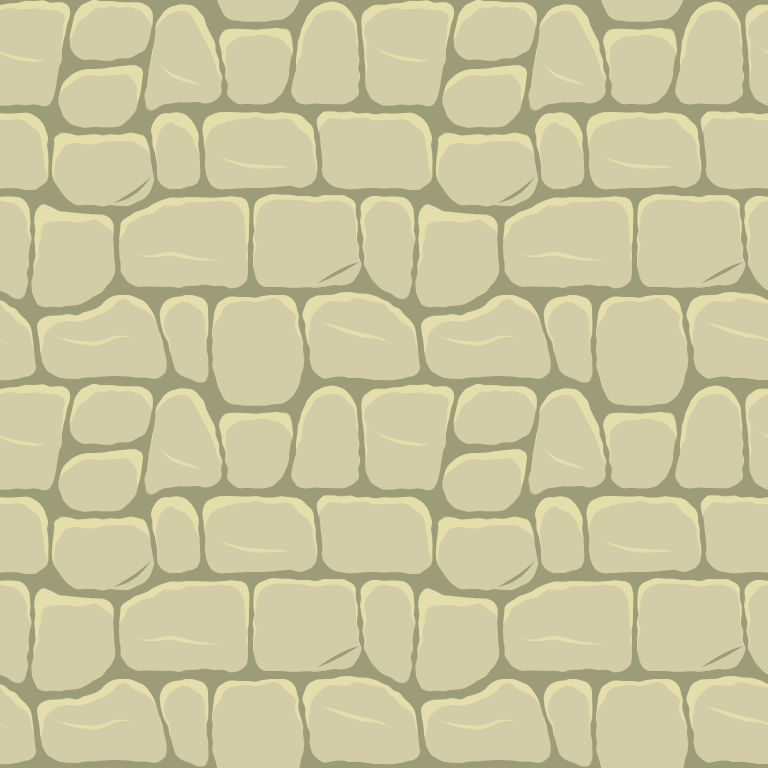
This texture is drawn by a Shadertoy shader. Its source:

```glsl
// Dry stone wall: courses of rounded, top-lit stones in olive mortar, tiling seamlessly.

#define REPEATS 2.0      // whole tiles across and down
#define BED_GAP 0.011    // half width of mortar between courses
#define JOINT_GAP 0.0065 // half width of mortar between neighbours
#define TOP_LIGHT 0.017  // thickness of the lit upper edge
#define SIDE_LIGHT 0.020 // thickness of the lit sides
#define WOBBLE 0.014     // hand-drawn waviness of the outlines
#define CHIPS 0.006      // small nicks along the edges
#define SPLIT 0.163      // height at which the first stone is halved
#define MORTAR vec3(0.61, 0.61, 0.47)
#define STONE vec3(0.825, 0.802, 0.652)
#define LIGHT vec3(0.895, 0.87, 0.67)

// Bed joints, measured downwards in tiles: height, sag, sag centre, sag width.
const vec4 BEDS[4] = vec4[4](
    vec4(-0.006, 0.075, 0.664, 0.130), vec4(0.281, 0.062, 0.265, 0.125),
    vec4(0.500, 0.050, 0.255, 0.140), vec4(0.757, 0.052, 0.143, 0.120));

// Upright joints: x at the top and at the bottom of their course.
const vec2 JOINTS[17] = vec2[17](
    vec2(0.201, 0.143), vec2(0.415, 0.365), vec2(0.547, 0.596), vec2(0.792, 0.740), vec2(0.932, 0.948),
    vec2(0.133, 0.135), vec2(0.383, 0.409), vec2(0.518, 0.536), vec2(0.815, 0.841),
    vec2(0.088, 0.075), vec2(0.305, 0.305), vec2(0.660, 0.648), vec2(0.924, 0.948),
    vec2(0.083, 0.109), vec2(0.396, 0.450), vec2(0.542, 0.544), vec2(0.781, 0.805));
const int FIRST[5] = int[5](0, 5, 9, 13, 17);

float hash(vec2 p) {
    vec3 q = fract(p.xyx * 0.1031);
    q += dot(q, q.yzx + 33.33);
    return fract((q.x + q.y) * q.z);
}

// Value noise in -0.5..0.5 that wraps once per tile.
float noise(vec2 p, float cells, float seed) {
    vec2 i = floor(p * cells), f = fract(p * cells);
    f = f * f * (3.0 - 2.0 * f);
    vec2 a = mod(i, cells) + seed, b = mod(i + 1.0, cells) + seed;
    return mix(mix(hash(a), hash(vec2(b.x, a.y)), f.x),
               mix(hash(vec2(a.x, b.y)), hash(b), f.x), f.y) - 0.5;
}

// Copy of a periodic coordinate lying closest to a centre.
float nearest(float v, float centre) { return fract(v - centre + 0.5) - 0.5 + centre; }

float bed(int i, float x) {
    vec4 b = BEDS[i % 4];
    float z = (nearest(x, b.z) - b.z) / b.w;
    return b.x + b.y * exp(-z * z * z * z) + float(i / 4);
}

// Signed distance to a bed, corrected for its slope.
float bedDistance(int i, vec2 p) {
    float slope = (bed(i, p.x + 0.005) - bed(i, p.x - 0.005)) / 0.01;
    return (bed(i, p.x) - p.y) * inversesqrt(1.0 + slope * slope);
}

// Joins horizontal and vertical edge distances with a round corner.
float rounded(float across, float down, float radius) {
    vec2 m = vec2(across, down) + radius;
    return length(max(m, 0.0)) + min(max(m.x, m.y), 0.0) - radius;
}

float cover(float d, float pixel) { return clamp(0.5 - d / pixel, 0.0, 1.0); }

void mainImage(out vec4 fragColor, in vec2 fragCoord) {
    vec2 uv = fragCoord / iResolution.xy;
    vec2 tile = fract(vec2(uv.x, 1.0 - uv.y) * REPEATS);
    float pixel = REPEATS / min(iResolution.x, iResolution.y);
    vec2 p = tile + WOBBLE * vec2(noise(tile, 11.0, 3.0), noise(tile, 11.0, 47.0));
    float chips = CHIPS * noise(tile, 45.0, 90.0);
    float ragged = 0.012 * noise(tile, 28.0, 150.0) + 0.010 * noise(tile, 9.0, 210.0);
    vec3 color = MORTAR;

    for (int c = 0; c < 4; c++) {
        float courseTop = BEDS[c].x;
        float courseEnd = BEDS[(c + 1) % 4].x + float((c + 1) / 4);
        float y = nearest(p.y, 0.5 * (courseTop + courseEnd));
        float t = (y - courseTop) / (courseEnd - courseTop);

        for (int j = FIRST[c]; j < FIRST[c + 1]; j++) {
            // Distances to the four edges, negative inside
            vec2 a = JOINTS[j];
            vec2 b = j + 1 < FIRST[c + 1] ? JOINTS[j + 1] : JOINTS[FIRST[c]] + 1.0;
            float centre = 0.25 * (a.x + a.y + b.x + b.y);
            float x = nearest(p.x, centre);
            float left = mix(a.x, a.y, t) - x + JOINT_GAP;
            float right = x - mix(b.x, b.y, t) + JOINT_GAP;
            float upper = bedDistance(c, vec2(x, y));
            float lower = -bedDistance(c + 1, vec2(x, y));
            float id = float(j);
            if (j == 0) {
                if (y < SPLIT) lower = max(lower, y - SPLIT);
                else { upper = max(upper, SPLIT - y); id = 17.0; }
            }
            upper += BED_GAP;
            lower += BED_GAP;
            float depth = upper / (upper + lower);

            // Outline, and the face left after the lit rim is taken off
            vec2 corner = vec2(step(left, right), step(upper, lower));
            float radius = mix(0.028, 0.062, hash(vec2(id + 5.0, corner.x + 2.0 * corner.y)));
            float outline = rounded(max(left, right), max(upper, lower), radius) + chips;
            float fade = 1.0 - smoothstep(0.1, 0.85, depth);
            float lean = hash(vec2(id, 71.0));
            vec2 rim = SIDE_LIGHT * fade * vec2(1.0 - lean, lean);
            float face = rounded(max(left + rim.x, right + rim.y), max(upper + TOP_LIGHT, lower),
                                 radius + 0.015 * (1.0 - corner.y));
            face += chips + ragged * (1.0 - smoothstep(0.4, 0.9, depth));
            vec3 stone = mix(LIGHT, STONE, cover(face, pixel));

            // Tapered creases: pale on every third stone, dark near the foot of a few
            bool dark = j % 6 == 5;
            if (dark || j % 3 == 1) {
                float along = (x - centre) / (0.25 * (b.x + b.y - a.x - a.y));
                float z = dark ? (along - 0.6) / 0.35 : (along + 0.1) / 0.6;
                float line = dark ? 0.85 - 0.1 * z : mix(0.45, 0.75, lean) + 0.08 * z - 0.05 * z * z;
                float crease = abs((depth - line) * (upper + lower)) - 0.005 * (1.0 - z * z);
                stone = mix(stone, dark ? MORTAR : LIGHT, cover(crease, pixel));
            }
            color = mix(color, stone, cover(outline, pixel));
        }
    }
    fragColor = vec4(color, 1.0);
}
```
